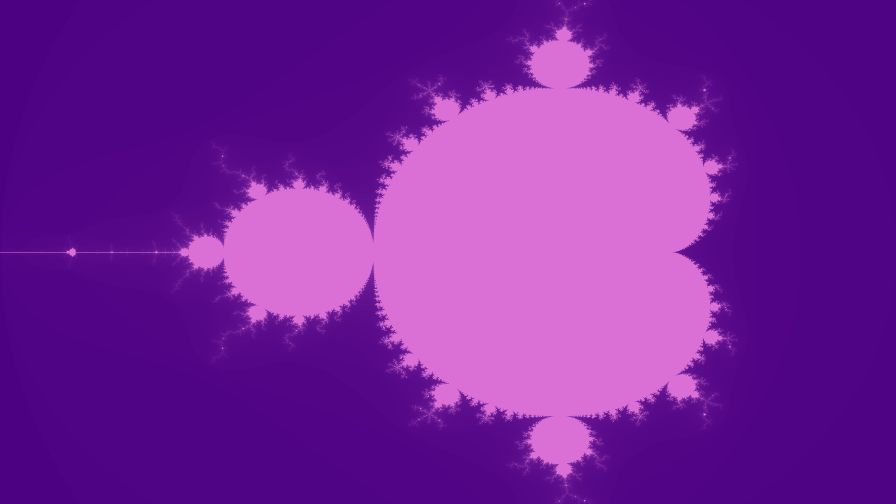
Give the GLSL for this background, as a Shadertoy shader.

```glsl
// Draws the Mandelbrot set in orchid on indigo, shaded by escape time.

const vec3 INDIGO = vec3(0.294, 0.0, 0.51);
const vec3 ORCHID = vec3(0.855, 0.439, 0.839);
const vec2 VIEW_MIN = vec2(-2.0, -1.0);
const vec2 VIEW_SIZE = vec2(3.0, 2.0);
const int MAX_STEPS = 100;
const int SAMPLES = 2; // per axis

vec2 complexSquare(vec2 z) {
    return vec2(z.x * z.x - z.y * z.y, 2.0 * z.x * z.y);
}

// Fraction of the step limit survived before escape; 1 inside the set.
float escapeTime(vec2 c, int maxSteps) {
    vec2 z = vec2(0.0);
    int steps = 0;
    for (int i = 0; i < maxSteps; i++) {
        if (dot(z, z) > 4.0) break;
        z = complexSquare(z) + c;
        steps++;
    }
    return float(steps) / float(maxSteps);
}

vec2 canvasToPlane(vec2 uv, vec2 viewMin, vec2 viewSize) {
    return viewMin + uv * viewSize;
}

void mainImage(out vec4 fragColor, in vec2 fragCoord) {
    vec2 pixelCorner = floor(fragCoord);
    float shade = 0.0;

    // Supersample from the top-left corner, so one row lands on the real axis.
    for (int j = 0; j < SAMPLES; j++) {
        for (int i = 0; i < SAMPLES; i++) {
            vec2 offset = vec2(float(i), float(SAMPLES - j)) / float(SAMPLES);
            vec2 uv = (pixelCorner + offset) / iResolution.xy;
            shade += escapeTime(canvasToPlane(uv, VIEW_MIN, VIEW_SIZE), MAX_STEPS);
        }
    }
    shade /= float(SAMPLES * SAMPLES);

    fragColor = vec4(mix(INDIGO, ORCHID, shade), 1.0);
}
```
